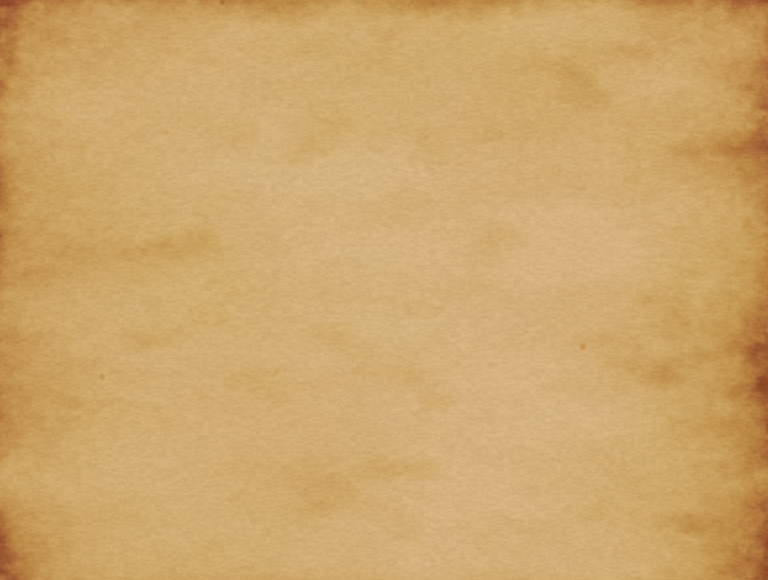
This texture is drawn by a WebGL 2 fragment shader. Its source:

```glsl
#version 300 es
precision highp float;
// Aged parchment: a tan sheet with browned borders and soft, sideways stains.
// One "age" value sums border falloff and stretched fractal noise, then picks
// a tone from a ramp; fine fibres, faint ring marks and specks go on top.
uniform vec2 u_resolution;
out vec4 fragColor;

float hash(vec2 p) {
    vec3 q = fract(vec3(p.xyx) * 0.1031);
    q += dot(q, q.yzx + 33.33);
    return fract((q.x + q.y) * q.z);
}

float valueNoise(vec2 p) {
    vec2 cell = floor(p), f = fract(p);
    f = f * f * (3.0 - 2.0 * f);
    float low = mix(hash(cell), hash(cell + vec2(1, 0)), f.x);
    float high = mix(hash(cell + vec2(0, 1)), hash(cell + vec2(1, 1)), f.x);
    return mix(low, high, f.y);
}

// Fractal noise centred on zero, roughly -0.5 to 0.5
float fbm(vec2 p, int octaves) {
    float sum = 0.0, amp = 0.5;
    for (int i = 0; i < octaves; i++) {
        sum += amp * (valueNoise(p) - 0.5);
        p = mat2(0.98, 0.17, -0.17, 0.98) * p * 2.03 + 17.3;
        amp *= 0.55;
    }
    return sum;
}

// Tone from pale tan (0) to dark brown (1), a little paler below zero
vec3 parchmentTone(float age) {
    vec3 tones[6] = vec3[6](
        vec3(0.83, 0.69, 0.48), vec3(0.81, 0.66, 0.42), vec3(0.78, 0.61, 0.35),
        vec3(0.74, 0.54, 0.28), vec3(0.69, 0.45, 0.24), vec3(0.62, 0.36, 0.20));
    float s = clamp(age, -0.06, 1.15) * 5.0;
    int i = clamp(int(floor(s)), 0, 4);
    return mix(tones[i], tones[i + 1], s - float(i));
}

// Wide and narrow browning, by distance from one edge
float browning(float dist, float wide, float narrow) {
    return wide * exp(-dist / 0.17) + narrow * exp(-dist / 0.02);
}

float borderAge(vec2 p, float aspect) {
    float wobble = 0.09 * fbm(p * 5.0, 4);
    float low = 1.0 - smoothstep(0.1, 0.6, p.y);
    float left = browning(max(p.x + wobble, 0.0), 0.48 + 0.08 * low, 0.26);
    float right = browning(max(aspect - p.x + wobble, 0.0), 0.50 + 0.16 * low, 0.24);
    float top = browning(max(1.0 - p.y + wobble * 0.3, 0.0), 0.20, 0.32);
    float bottom = browning(max(p.y + wobble * 0.3, 0.0), 0.02, 0.14);
    float corner = 0.18 * exp(-length((p - vec2(aspect, 0.12)) * vec2(1.2, 1.0)) / 0.13);
    return left + right + top + bottom + corner;
}

// Small dark flecks of random place and size
float specks(vec2 p, float aspect, float pixel) {
    float sum = 0.0;
    for (int i = 0; i < 9; i++) {
        float k = float(i);
        vec2 centre = vec2(hash(vec2(k, 3.1)) * aspect, hash(vec2(k, 8.7)));
        float radius = mix(0.0015, 0.0045, hash(vec2(k, 5.9)));
        float dist = length(p - centre) - radius;
        sum += (1.0 - smoothstep(-pixel, pixel + 0.002, dist)) * mix(0.15, 0.4, hash(vec2(k, 1.7)));
    }
    return sum;
}

// Faint flattened outlines left by dried drops
float ringMarks(vec2 p, float aspect) {
    float sum = 0.0;
    vec2 warped = p + 0.03 * vec2(fbm(p * 30.0, 3), fbm(p * 30.0 + 40.0, 3));
    for (int i = 0; i < 6; i++) {
        float k = float(i);
        vec2 centre = vec2(mix(0.15, 0.9, hash(vec2(k, 21.3))) * aspect,
                           mix(0.3, 0.8, hash(vec2(k, 34.9))));
        float radius = mix(0.012, 0.024, hash(vec2(k, 47.2)));
        float dist = length((warped - centre) * vec2(0.8, 1.5)) - radius;
        sum += 0.09 * exp(-dist * dist / 0.000012) + 0.05 * (1.0 - smoothstep(-0.01, 0.012, dist));
    }
    return sum;
}

void main() {
    vec2 p = gl_FragCoord.xy / u_resolution.y;
    float aspect = u_resolution.x / u_resolution.y;
    float border = borderAge(p, aspect);

    // Broad sideways stains, smaller blotches and mottled edges
    float stains = 0.62 * fbm(p * vec2(2.6, 7.5) + 3.7, 5);
    float blotches = 0.9 * max(fbm(p * vec2(7.0, 12.0) + 61.0, 5) - 0.09, 0.0);
    float mottle = 0.7 * border * fbm(p * vec2(45.0, 55.0), 4);
    float age = -0.03 + border + stains + blotches + mottle;
    age += ringMarks(p, aspect) + specks(p, aspect, 1.0 / u_resolution.y);
    vec3 colour = parchmentTone(age);

    // Horizontal fibres, fine weave and a slight warm-to-yellow drift
    float fibres = valueNoise(p * vec2(110.0, 290.0)) - 0.5;
    float weave = valueNoise(p * vec2(250.0, 330.0) + 90.0) - 0.5;
    float drift = fbm(p * vec2(3.0, 4.0) + 25.0, 3);
    colour += 0.034 * fibres + 0.028 * weave;
    colour += vec3(0.010, -0.008, 0.030) * drift;
    fragColor = vec4(clamp(colour, 0.0, 1.0), 1.0);
}
```
